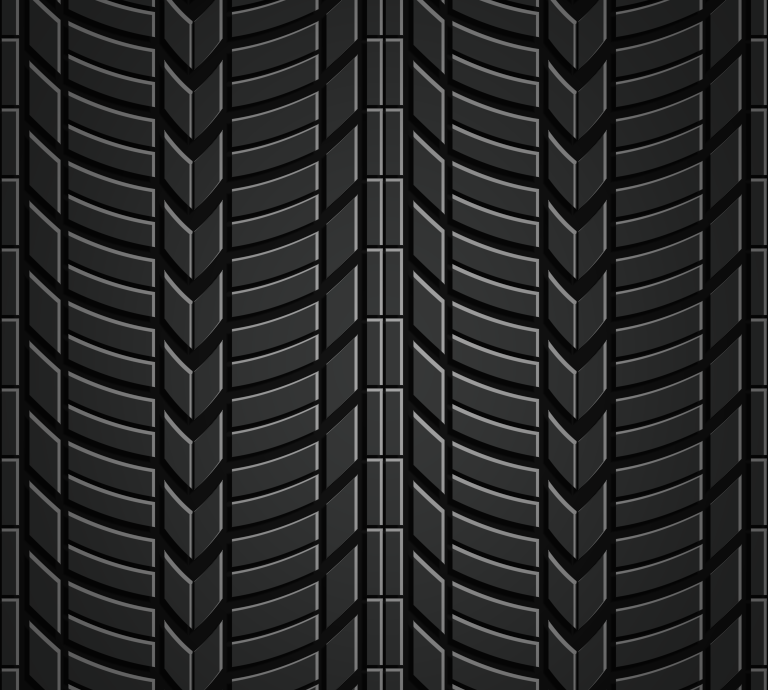
Write a Shadertoy shader that draws this pattern.

```glsl
// Black rubber tyre tread: mirrored curved blocks and split ribs lit from the upper right.

const float CANVAS_WIDTH = 768.0;          // design units across the canvas
const vec2 REPEAT = vec2(384.0, 70.0);     // two repeats across, nearly ten down
const float AXIS = 193.5;                  // mirror line inside one repeat
const vec2 RIM = vec2(3.0, -3.0);          // step towards the light, y runs down
const vec2 SHADOW = vec2(5.0, -5.0);

// Signed distance to a horizontal span
float span(float x, float from, float to) {
    return abs(x - 0.5 * (from + to)) - 0.5 * (to - from);
}

// Signed distance to sloped bars repeated vertically
float bars(float y, float top, float height, float slope) {
    float offset = mod(y - top - 0.5 * height + 0.5 * REPEAT.y, REPEAT.y);
    return (abs(offset - 0.5 * REPEAT.y) - 0.5 * height) * inversesqrt(1.0 + slope * slope);
}

// Split rib with straight blocks
float ribBlocks(vec2 p) {
    float halves = min(span(p.x, -17.0, -1.2), span(p.x, 1.8, 19.0));
    return max(halves, bars(p.y, 38.5, 66.5, 0.0));
}

// Arrow blocks around the mirror line
float chevronBlocks(float d, float y) {
    float top = 92.0 - 0.8 * d - 0.01 * d * d;
    return max(span(d, 1.0, 29.0), bars(y, top, 48.0, 0.8 + 0.02 * d));
}

// Wide curved blocks: a pair for each repeat
float wideBlocks(float d, float y) {
    float top = 52.0 - 0.00198 * d * d;
    float slope = 0.00396 * d;
    float pair = min(bars(y, top, 28.0, slope), bars(y, top + 33.0, 25.0, slope));
    return max(span(d, 38.5, 125.0), pair);
}

// Steep shoulder blocks beside the ribs
float shoulderBlocks(float d, float y, float side) {
    float top = 52.0 - 0.00198 * d * d - 0.35 * max(d - 133.0, 0.0) - 3.0 * side;
    return max(span(d, 133.0, 164.0), bars(y, top, 54.0, 0.00396 * d + 0.35));
}

// Distance to the whole raised tread
float tread(vec2 p) {
    p.x = mod(p.x + 20.0, REPEAT.x) - 20.0;
    float d = abs(p.x - AXIS);
    float side = sign(p.x - AXIS);
    float inner = min(chevronBlocks(d, p.y), wideBlocks(d, p.y));
    return min(ribBlocks(p), min(inner, shoulderBlocks(d, p.y, side)));
}

float coverage(float dist, float softness) {
    return 1.0 - smoothstep(-softness, softness, dist);
}

void mainImage(out vec4 fragColor, in vec2 fragCoord) {
    float unit = CANVAS_WIDTH / iResolution.x;
    vec2 p = vec2(fragCoord.x, iResolution.y - fragCoord.y) * unit;
    vec2 uv = fragCoord / iResolution.xy;
    float edge = 0.7 * unit;

    float raised = coverage(tread(p), edge);
    float rim = raised * (1.0 - coverage(tread(p + RIM), edge));
    float shade = coverage(tread(p + SHADOW), 1.5);

    // Soft spotlight fading towards the borders
    float falloff = length((uv - vec2(0.5, 0.48)) * vec2(1.7, 1.25));
    float light = 1.0 - 0.46 * smoothstep(0.0, 1.05, falloff);

    vec3 groove = mix(vec3(0.072), vec3(0.026), shade) * light;
    vec3 rubber = vec3(0.212, 0.217, 0.217) * light;
    vec3 glint = vec3(0.64) * light;

    vec3 color = mix(groove, rubber, raised);
    color = mix(color, glint, rim);
    fragColor = vec4(color, 1.0);
}
```
